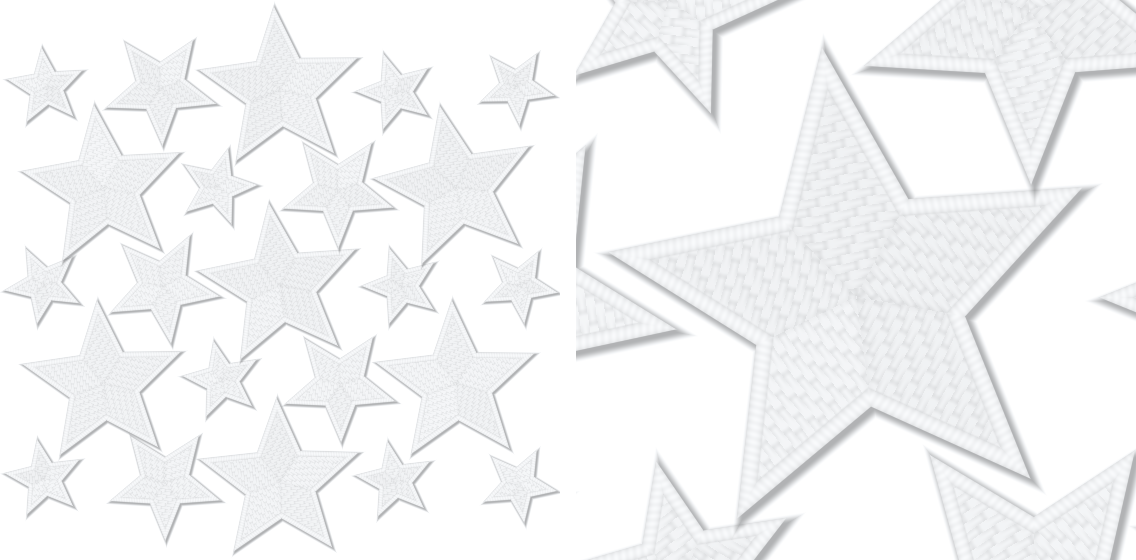
Left: the whole. Right: its middle third, enlarged.
Give the GLSL for this pattern, as a WebGL 1 fragment shader.

```glsl
precision highp float;
uniform vec2 u_resolution;

const float TAU = 6.2831853;
const float ARM = TAU / 5.0;

float hash(vec2 p) {
  return fract(sin(dot(p, vec2(127.1, 311.7))) * 43758.5453);
}

vec2 rotate(vec2 p, float angle) {
  float c = cos(angle), s = sin(angle);
  return vec2(c * p.x - s * p.y, s * p.x + c * p.y);
}

float armIndex(vec2 p) {
  return floor(atan(p.y, p.x) / ARM + 0.5);
}

// Turns the nearest arm onto the x axis.
vec2 foldToArm(vec2 p) {
  return rotate(p, -armIndex(p) * ARM);
}

// x: signed distance to the edge, y: position along the edge.
vec2 starEdge(vec2 arm, float radius) {
  vec2 valley = 0.44 * radius * vec2(cos(ARM * 0.5), sin(ARM * 0.5));
  vec2 normal = normalize(vec2(valley.y, radius - valley.x));
  vec2 fromTip = vec2(arm.x - radius, abs(arm.y));
  return vec2(dot(fromTip, normal), dot(fromTip, vec2(-normal.y, normal.x)));
}

// Rows of short staggered stitches, slanted differently on every arm.
float fillStitches(vec2 arm, float seed) {
  float slant = (hash(vec2(seed, 3.0)) - 0.5) * 1.3;
  vec2 p = rotate(arm, slant);
  p.x += 0.0008 * sin(p.y * 90.0 + seed);
  float row = p.x / 0.0052;
  float stitch = fract(p.y / 0.017 + 0.37 * floor(row) + 0.2 * hash(vec2(floor(row), seed)));
  float groove = 0.5 + 0.5 * cos(TAU * row);
  float gap = 1.0 - smoothstep(0.0, 0.16, min(stitch, 1.0 - stitch));
  float tone = 0.957 + 0.022 * (hash(vec2(seed, 8.0)) - 0.5);
  float seam = arm.x * sin(ARM * 0.5) - abs(arm.y) * cos(ARM * 0.5);
  float pucker = 1.0 - smoothstep(0.0, 0.004, seam);
  return tone - 0.045 * groove * (0.5 + 0.5 * sin(TAU * stitch)) - 0.045 * gap - 0.02 * pucker;
}

// Rounded satin cord with fine threads across it.
float cordStitches(float across, float along) {
  float ridge = sin(0.5 * TAU * clamp(across, 0.0, 1.0));
  float thread = sin(TAU * along / 0.0046 + 2.0 * across);
  return 0.875 + 0.092 * sqrt(ridge) + 0.013 * thread;
}

float drawStar(float background, vec2 p, float radius, float angle, float seed, float pixel) {
  // Soft shadow towards the lower right
  vec2 shifted = rotate(p - vec2(0.0022, -0.0022), -angle);
  float shadowEdge = starEdge(foldToArm(shifted), radius).x;
  float shade = background * (1.0 - 0.3 * (1.0 - smoothstep(-0.001, 0.0045, shadowEdge)));

  vec2 local = rotate(p, -angle);
  vec2 arm = foldToArm(local);
  vec2 edge = starEdge(arm, radius);
  float cordWidth = 0.006 + 0.022 * radius;
  float across = -edge.x / cordWidth;

  float armSeed = seed + mod(armIndex(local), 5.0) * 1.7;
  float fill = fillStitches(arm, armSeed);
  float cord = cordStitches(across, edge.y);
  float cloth = mix(cord, fill, smoothstep(0.92, 1.15, across));
  return mix(shade, cloth, 1.0 - smoothstep(-0.7 * pixel, 0.7 * pixel, edge.x));
}

void main() {
  vec2 uv = gl_FragCoord.xy / u_resolution;
  float pixel = 1.0 / min(u_resolution.x, u_resolution.y);
  float shade = 1.0;

  // Staggered rows cycle through small, medium and large stars
  for (int j = 0; j < 5; j++) {
    for (int i = 0; i < 5; i++) {
      vec2 cell = vec2(float(i), float(j));
      float odd = mod(cell.y, 2.0);
      if (odd > 0.5 && i == 4) continue;
      float kind = mod(cell.x + 2.0 * odd, 3.0);
      vec2 center = vec2(0.08, 0.14) + vec2(0.21, 0.175) * (cell + vec2(0.5 * odd, 0.0));
      float radius = kind < 0.5 ? 0.072 : (kind < 1.5 ? 0.104 : 0.15);
      radius = min(radius, 0.99 - center.x);

      vec2 jitter = vec2(hash(cell + 2.3), hash(cell + 7.9)) - 0.5;
      center += jitter * (0.15 - radius) * 0.2;

      // Medium stars point into the notches of the large ones
      bool medium = kind > 0.5 && kind < 1.5;
      float swing = kind < 0.5 ? 0.8 : 0.2;
      float angle = (medium ? 1.047 : 0.419) + (hash(cell + 4.1) - 0.5) * swing;

      vec2 p = uv - center;
      if (length(p) < radius + 0.025) {
        shade = drawStar(shade, p, radius, angle, cell.x * 13.0 + cell.y * 71.0, pixel);
      }
    }
  }

  // Cool tint that fades out towards white
  vec3 tint = vec3(-0.006, 0.0, 0.007) * smoothstep(1.0, 0.97, shade);
  gl_FragColor = vec4(clamp(vec3(shade) + tint, 0.0, 1.0), 1.0);
}
```
